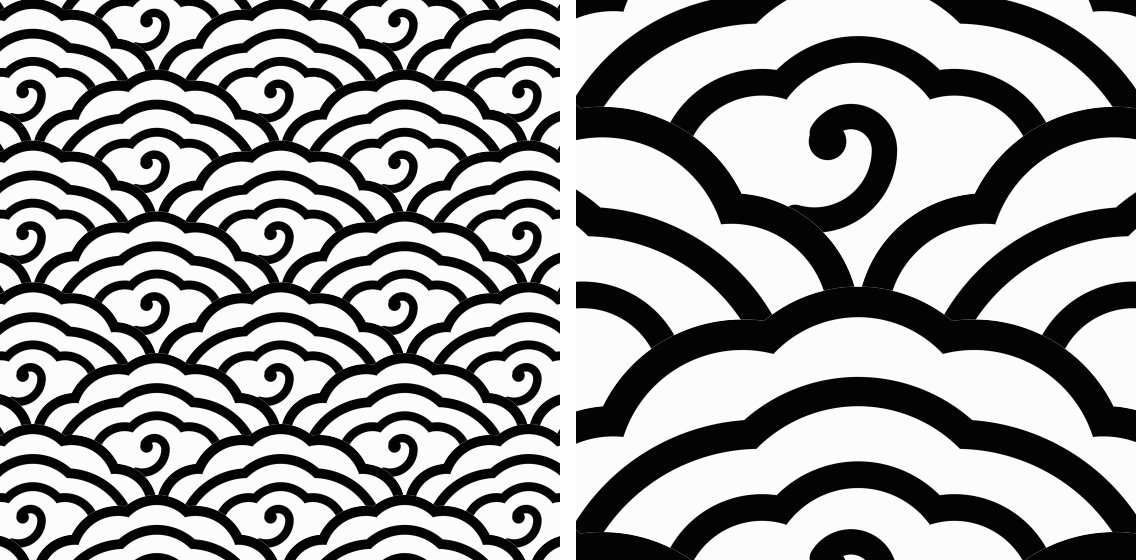
Left, the full canvas; right, a detail of the centre.
Give the GLSL for this pattern, as a Shadertoy shader.

```glsl
// Lengths are in design units: CANVAS units span the canvas height.
const float CANVAS = 768.0;
const float CLOUD_PITCH = 340.0;
const float ROW_PITCH = 97.2;
const vec2 FIRST_CLOUD = vec2(45.0, -1.8);

const vec3 PAPER = vec3(0.99);
const vec3 INK = vec3(0.01);

// Half widths of the strokes
const float OUTER_LINE = 7.0;
const float MIDDLE_LINE = 6.7;
const float INNER_LINE = 6.1;
const float CURL_LINE = 5.8;

// Lobes of each contour: centre x, depth below the cloud top, radius
const vec3 OUTER_CROWN = vec3(0.0, 67.0, 60.0);
const vec3 OUTER_SHOULDER = vec3(53.0, 86.0, 64.0);
const vec3 OUTER_FOOT = vec3(112.0, 113.0, 51.5);
const vec3 MIDDLE_CROWN = vec3(0.0, 120.0, 72.0);
const vec3 MIDDLE_SHOULDER = vec3(45.0, 160.0, 92.5);
const vec3 INNER_CROWN = vec3(0.0, 132.5, 46.5);
const vec3 INNER_SHOULDER = vec3(44.0, 143.0, 42.0);

// Curl: two tangent arcs ending in a round eye
const vec3 CURL_HOOK = vec3(-3.3, 132.0, 15.3);
const vec3 CURL_TAIL = vec3(-20.0, 132.0, 32.0);
const vec3 CURL_EYE = vec3(-14.0, 128.0, 8.6);

// Domed column: a disc whose sides run straight down from its centre
float lobe(vec2 p, vec3 disc) {
    return length(vec2(p.x - disc.x, min(p.y - disc.y, 0.0))) - disc.z;
}

float arcDistance(vec2 p, vec3 circle, float startAngle, float endAngle) {
    vec2 q = p - circle.xy;
    float angle = clamp(atan(q.y, q.x), startAngle, endAngle);
    return length(q - circle.z * vec2(cos(angle), sin(angle)));
}

float outerContour(vec2 p) {
    return min(lobe(p, OUTER_CROWN), min(lobe(p, OUTER_SHOULDER), lobe(p, OUTER_FOOT)));
}

float curl(vec2 p) {
    float hook = arcDistance(p, CURL_HOOK, -2.6, 0.0) - CURL_LINE;
    float tail = arcDistance(p, CURL_TAIL, 0.0, 1.85) - CURL_LINE;
    float eye = length(p - CURL_EYE.xy) - CURL_EYE.z;
    return min(eye, min(hook, tail));
}

// Signed distance to all strokes of one cloud
float cloudStrokes(vec2 p, float outer) {
    vec2 m = vec2(abs(p.x), p.y);
    float middle = min(lobe(m, MIDDLE_CROWN), lobe(m, MIDDLE_SHOULDER));
    float inner = min(lobe(m, INNER_CROWN), lobe(m, INNER_SHOULDER));
    float contours = min(abs(outer) - OUTER_LINE,
                         min(abs(middle) - MIDDLE_LINE, abs(inner) - INNER_LINE));
    return min(contours, curl(p));
}

float coverage(float d, float pixel) {
    return 1.0 - smoothstep(-0.7 * pixel, 0.7 * pixel, d);
}

void mainImage(out vec4 fragColor, in vec2 fragCoord) {
    float pixel = CANVAS / iResolution.y;
    vec2 p = vec2(fragCoord.x, iResolution.y - fragCoord.y) * pixel - FIRST_CLOUD;
    float currentRow = floor(p.y / ROW_PITCH);
    vec3 color = PAPER;

    // Each lower row overlaps the one above
    for (int i = -1; i <= 1; i++) {
        float row = currentRow + float(i);
        float stagger = 0.5 * CLOUD_PITCH * mod(row, 2.0);
        float x = mod(p.x - stagger + 0.5 * CLOUD_PITCH, CLOUD_PITCH) - 0.5 * CLOUD_PITCH;
        vec2 q = vec2(x, p.y - row * ROW_PITCH);

        float outer = outerContour(vec2(abs(q.x), q.y));
        vec3 cloud = mix(PAPER, INK, coverage(cloudStrokes(q, outer), pixel));
        color = mix(color, cloud, coverage(outer - OUTER_LINE, pixel));
    }
    fragColor = vec4(color, 1.0);
}
```
